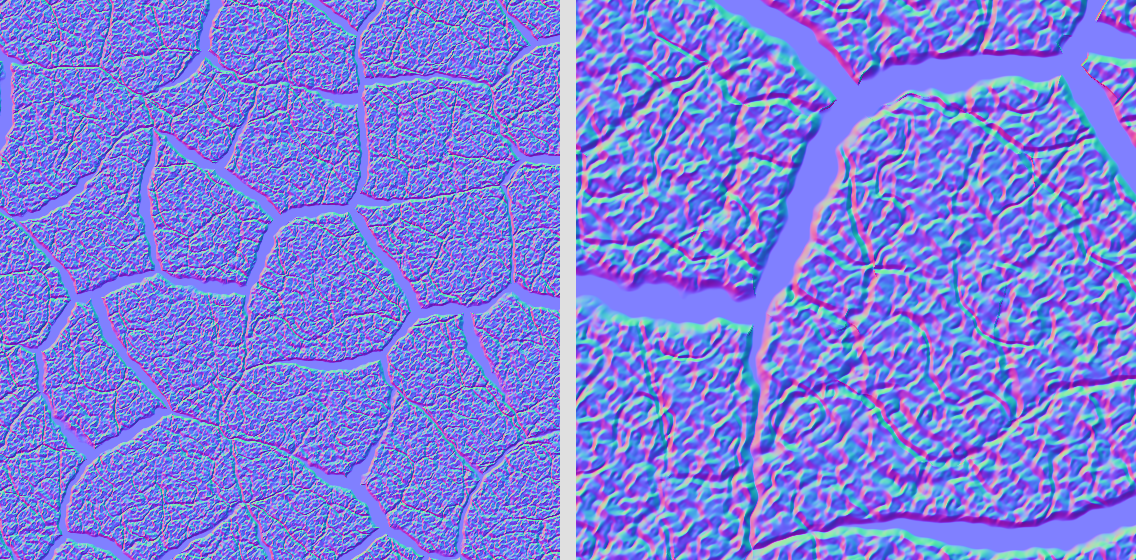
Left: the whole. Right: its middle third, enlarged.
A WebGL 1 fragment shader for this texture map:

```glsl
precision highp float;
// Tangent-space normal map of dry cracked earth: rough plates split by
// flat-floored cracks and cut by finer grooves. A height field is built from
// warped Voronoi borders and gradient noise, then differentiated.

uniform vec2 u_resolution;

// Cracks between plates
const float PLATE_FREQ = 4.6;
const float CRACK_MIN = -0.001;    // half width of the narrowest crack
const float CRACK_MAX = 0.0082;    // half width of the widest crack
const float RIM_WIDTH = 0.006;     // run of the plate rim down to the floor
const float PLATE_HEIGHT = 0.007;

// Grooves across the plates
const float GROOVE_FREQ = 10.0;
const float GROOVE_RADIUS = 0.0042;
const float GROOVE_DEPTH = 0.0055;
const float HAIRLINE_FREQ = 21.0;
const float HAIRLINE_DEPTH = 0.003;

// Surface grain
const float GRAIN_FREQ = 95.0;
const float GRAIN_COARSE = 0.0062;
const float GRAIN_FINE = 0.0055;
const vec2 GRAIN_STRETCH = vec2(0.84, 1.07); // along and across the diagonal
const vec2 GRAIN_LEAN = vec2(0.5, -0.25);    // steepens one face of each bump

const float SAMPLE_STEP = 0.0009;  // finite difference distance
const vec2 SLOPE_GAIN = vec2(1.1, -1.1);
const float TINT_SOFTNESS = 0.91;  // eases the extreme tilts

vec2 hash2(vec2 p) {
  vec3 q = fract(p.xyx * vec3(0.1031, 0.1030, 0.0973));
  q += dot(q, q.yzx + 33.33);
  return fract((q.xx + q.yz) * q.zy);
}

float cornerRamp(vec2 cell, vec2 offset) {
  return dot(hash2(cell) * 2.0 - 1.0, offset);
}

float gradientNoise(vec2 p) {
  vec2 i = floor(p), f = fract(p);
  vec2 u = f * f * f * (f * (f * 6.0 - 15.0) + 10.0);
  vec2 e = vec2(1.0, 0.0);
  float low = mix(cornerRamp(i, f), cornerRamp(i + e, f - e), u.x);
  float high = mix(cornerRamp(i + e.yx, f - e.yx), cornerRamp(i + 1.0, f - 1.0), u.x);
  return mix(low, high, u.y);
}

vec2 warp(vec2 p) {
  return vec2(gradientNoise(p), gradientNoise(p + 37.3));
}

// Distance to the border between the two nearest Voronoi sites
float borderDistance(vec2 p) {
  vec2 cell = floor(p), f = fract(p);
  vec2 nearest = vec2(8.0), second = vec2(8.0);
  for (int y = -1; y <= 1; y++) {
    for (int x = -1; x <= 1; x++) {
      vec2 g = vec2(float(x), float(y));
      vec2 site = g + 0.1 + 0.8 * hash2(cell + g) - f;
      if (dot(site, site) < dot(nearest, nearest)) {
        second = nearest;
        nearest = site;
      } else if (dot(site, site) < dot(second, second)) {
        second = site;
      }
    }
  }
  vec2 between = second - nearest;
  return 0.5 * dot(nearest + second, between) / max(length(between), 0.001);
}

float grain(vec2 p) {
  vec2 q = vec2(p.x + p.y, p.y - p.x) * 0.7071 * GRAIN_STRETCH * GRAIN_FREQ;
  return GRAIN_COARSE * gradientNoise(q) + GRAIN_FINE * gradientNoise(q * 2.0 + 19.7);
}

float height(vec2 p) {
  // Bent and frayed coordinates shared by all cracks
  vec2 frayed = p + 0.009 * warp(p * 36.0) + 0.0035 * warp(p * 95.0 + 6.4);
  vec2 bent = frayed + 0.075 * warp(p * 4.8 + 3.1);

  // Plates standing above the crack floor
  float border = borderDistance(bent * PLATE_FREQ + 11.0) / PLATE_FREQ;
  float opening = smoothstep(-0.25, 0.2, gradientNoise(p * 4.5 + 8.6));
  float halfWidth = mix(CRACK_MIN, CRACK_MAX, opening);
  float plate = smoothstep(halfWidth, halfWidth + RIM_WIDTH, border);

  // Grooves that fade in and out along their length
  vec2 bentFine = frayed + 0.045 * warp(p * 10.0 + 5.4);
  float grooveDist = borderDistance(bentFine * GROOVE_FREQ + 53.0) / GROOVE_FREQ;
  float groove = 1.0 - smoothstep(0.0, GROOVE_RADIUS, grooveDist);
  groove *= smoothstep(-0.3, 0.15, gradientNoise(p * 7.0 + 71.2));

  // Hairlines along the zero contour of a noise
  float contour = abs(gradientNoise(frayed * HAIRLINE_FREQ + 27.0));
  float hairline = 1.0 - smoothstep(0.0, 0.06, contour);

  float rough = grain(p + GRAIN_LEAN * grain(p));
  return plate * (PLATE_HEIGHT + rough - GROOVE_DEPTH * groove - HAIRLINE_DEPTH * hairline);
}

void main() {
  vec2 p = gl_FragCoord.xy / u_resolution.y;
  vec2 e = vec2(SAMPLE_STEP, 0.0);
  vec2 slope = (vec2(height(p + e), height(p + e.yx)) - height(p)) / SAMPLE_STEP;
  vec3 normal = normalize(vec3(slope * SLOPE_GAIN, 1.0));
  normal.xy *= TINT_SOFTNESS;
  gl_FragColor = vec4(normal * 0.5 + 0.5, 1.0);
}
```
